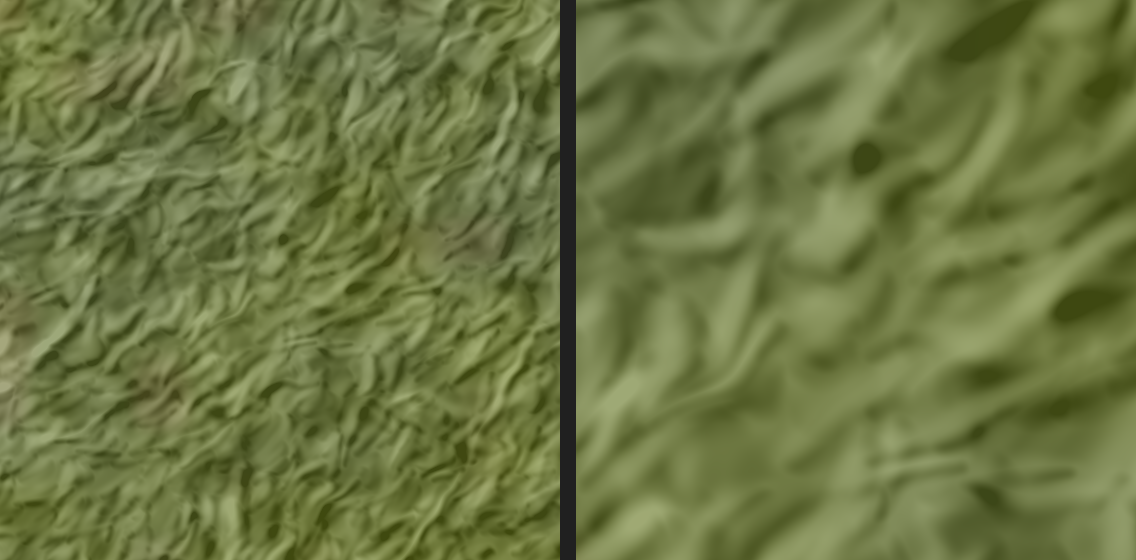
Left: the whole. Right: its middle third, enlarged.
A WebGL 2 fragment shader for this texture:

```glsl
#version 300 es
precision highp float;
// Soft matted grass: layers of short blurred blades, scattered on jittered grids
// and leaning to the upper right, each with a shadow along its lower side.
// Blotchy fibres and a few long blades are added, then a green ramp is applied.

uniform vec2 u_resolution;
out vec4 fragColor;

const int   LAYERS       = 6;
const float CELL         = 0.068;  // grid size of the lowest layer
const float CELL_GROWTH  = 0.13;   // relative growth per layer
const float LONG_CELL    = 0.2;    // grid size of the long blades on top
const float LONG_SHARE   = 0.4;
const float LONG_LIFT    = 0.16;
const float HALF_WIDTH   = 0.0085;
const float EDGE         = 0.0082; // softness of blade edges
const float LEAN         = 0.78;   // main direction in radians
const float LEAN_SPREAD  = 0.65;
const float STRAY_SHARE  = 0.2;    // blades that ignore the main direction
const float BEND         = 0.2;
const float WARP         = 0.016;  // irregular wobble of all blades
const float SHADOW       = 0.27;
const float BLADE_TONE   = 0.82;
const float TONE_RANGE   = 0.6;
const float GROUND_TONE  = 0.55;
const float GRAIN        = 0.95;

const vec3 DEEP  = vec3(0.27, 0.31, 0.115);
const vec3 MID   = vec3(0.44, 0.482, 0.275);
const vec3 LIGHT = vec3(0.575, 0.617, 0.415);
const vec3 YELLOW_SHIFT = vec3(0.016, 0.014, -0.055);
const vec3 STRAW_SHIFT  = vec3(0.03, -0.005, 0.015);

vec4 hash4(vec3 p) {
    vec4 q = fract(p.xyzx * vec4(0.1031, 0.1030, 0.0973, 0.1099));
    q += dot(q, q.wzxy + 33.33);
    return fract((q.xxyz + q.yzzw) * q.zywx);
}

float noise(vec2 p) {
    vec2 i = floor(p), f = fract(p);
    f = f * f * f * (f * (f * 6.0 - 15.0) + 10.0);
    float a = hash4(vec3(i, 51.0)).x;
    float b = hash4(vec3(i + vec2(1, 0), 51.0)).x;
    float c = hash4(vec3(i + vec2(0, 1), 51.0)).x;
    float d = hash4(vec3(i + vec2(1, 1), 51.0)).x;
    return mix(mix(a, b, f.x), mix(c, d, f.x), f.y);
}

vec2 wobble(vec2 p) {
    return vec2(noise(p), noise(p + 40.0)) - 0.5;
}

// Coordinates along and across a direction
vec2 alignTo(vec2 p, float angle) {
    float c = cos(angle), s = sin(angle);
    return vec2(c * p.x + s * p.y, c * p.y - s * p.x);
}

float segmentDistance(vec2 q, float halfLength) {
    return length(vec2(max(abs(q.x) - halfLength, 0.0), q.y));
}

// Blotchy streaks, centred on zero
float fibres(vec2 p) {
    vec2 q = alignTo(p + 0.06 * wobble(p * 9.0), LEAN);
    float coarse = noise(q * vec2(15.0, 27.0) + 80.0);
    float fine = noise(q * vec2(32.0, 56.0) + 130.0);
    return 0.6 * coarse + 0.4 * fine - 0.5;
}

// Lays one blade and its shadow over the tone below
float layBlade(float tone, vec2 offset, vec2 centre, float cell, vec4 r, vec4 s, float lift) {
    float patchLean = 0.8 * (noise(centre * 4.0 + 20.0) - 0.5);
    float angle = LEAN + patchLean + LEAN_SPREAD * (r.z + r.w - 1.0);
    if (s.w < STRAY_SHARE) angle = 3.0 * (s.z - 0.5);

    float halfLength = cell * mix(0.36, 0.7, s.x);
    float halfWidth = HALF_WIDTH * mix(0.65, 1.25, r.w);
    vec2 q = alignTo(offset, angle);
    q.y -= BEND * (2.0 * r.z - 1.0) * q.x * q.x / halfLength;

    float along = min(abs(q.x) / halfLength, 1.0);
    halfWidth *= 1.0 - 0.5 * along * along;

    float shadowDistance = segmentDistance(q + vec2(0.0, 1.7 * halfWidth), halfLength * 0.75);
    tone -= SHADOW * (1.0 - smoothstep(0.0, 2.4 * halfWidth, shadowDistance));

    float d = segmentDistance(q, halfLength * 0.88);
    float cover = 1.0 - smoothstep(halfWidth - EDGE, halfWidth + EDGE, d);
    cover *= 1.0 - 0.5 * smoothstep(0.4, 1.0, along);
    float bladeTone = BLADE_TONE + lift + TONE_RANGE * (s.z - 0.5);
    return mix(tone, bladeTone, cover * mix(0.5, 0.92, s.w));
}

float grassTone(vec2 p) {
    float tone = GROUND_TONE;
    vec2 bent = p + WARP * wobble(p * 22.0);
    for (int layer = 0; layer <= LAYERS; layer++) {
        float id = float(layer);
        bool isLong = layer == LAYERS;
        float cell = isLong ? LONG_CELL : CELL * (1.0 + CELL_GROWTH * id);
        vec2 g = bent / cell + id * vec2(7.37, 3.61) + 11.0;
        for (int k = 0; k < 9; k++) {
            vec2 corner = floor(g) + vec2(k % 3, k / 3) - 1.0;
            vec4 r = hash4(vec3(corner, id));
            vec4 s = hash4(vec3(corner, id + 23.0));
            if (isLong && s.y > LONG_SHARE) continue;
            vec2 offset = (g - corner - r.xy) * cell;
            tone = layBlade(tone, offset, bent - offset, cell, r, s, isLong ? LONG_LIFT : 0.0);
        }
    }
    return tone + GRAIN * fibres(p);
}

void main() {
    vec2 p = gl_FragCoord.xy / u_resolution.y;
    float tone = clamp(grassTone(p), -0.1, 1.15);
    vec3 colour = tone < 0.55 ? mix(DEEP, MID, tone / 0.55)
                              : mix(MID, LIGHT, (tone - 0.55) / 0.45);

    // Slow patches of yellower, greyer and straw-coloured grass
    float yellow = noise(p * 3.2 + 5.0) + 0.5 * noise(p * 11.0) - 0.75;
    float straw = smoothstep(0.62, 0.95, noise(p * 7.0 + 60.0));
    colour += YELLOW_SHIFT * yellow + STRAW_SHIFT * straw;
    fragColor = vec4(clamp(colour, 0.0, 1.0), 1.0);
}
```
